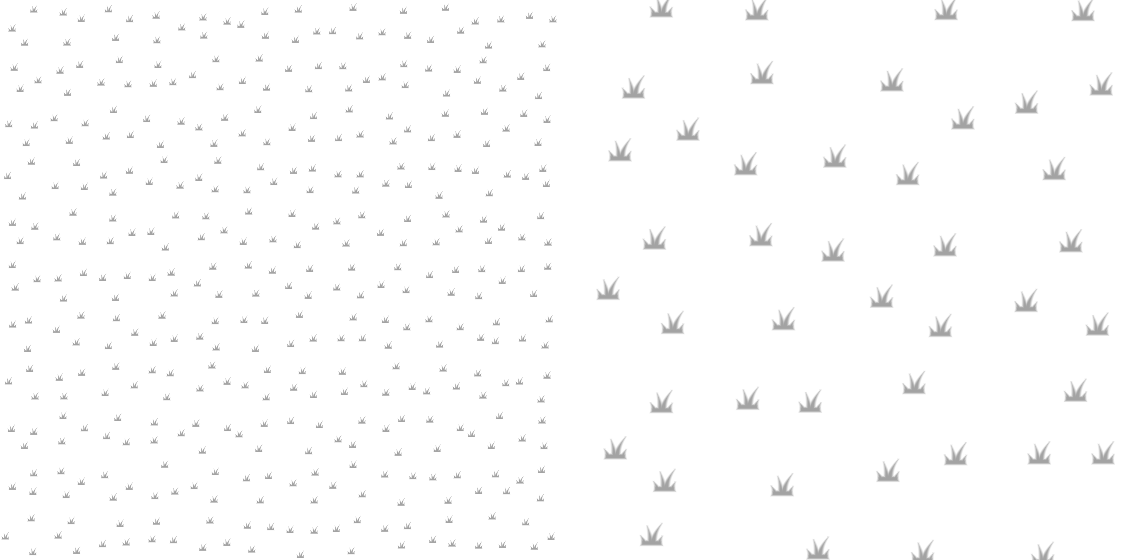
Left, the full canvas; right, a detail of the centre.
A three.js fragment shader for this pattern:

```glsl
varying vec2 vUv;

vec2 hash2(vec2 p) {
  vec3 q = fract(p.xyx * vec3(0.1031, 0.1030, 0.0973));
  q += dot(q, q.yzx + 33.33);
  return fract((q.xx + q.yz) * q.zy);
}

// Tapering blade that bends from its root towards its tip
float blade(vec2 p, float root, vec2 tip, float halfWidth) {
  float t = clamp(p.y / tip.y, 0.0, 1.0);
  float spine = mix(root, tip.x, t * t);
  float side = abs(p.x - spine) - halfWidth * (1.0 - t);
  return max(side * 0.85, p.y - tip.y);
}

// Grass tuft about one unit wide and high, standing on y = 0
float tuft(vec2 p) {
  float d = blade(p, 0.06, vec2(0.47, 1.0), 0.17);
  d = min(d, blade(p, -0.04, vec2(-0.2, 0.88), 0.15));
  d = min(d, blade(p, -0.32, vec2(-0.5, 0.44), 0.17));
  d = min(d, blade(p, 0.33, vec2(0.49, 0.42), 0.16));
  d = min(d, max(abs(p.x) - 0.46, p.y - 0.22));
  return max(d, -p.y);
}

void main() {
  vec2 grid = vec2(12.0, 11.0);
  vec2 cell = floor(vUv * grid);
  vec2 local = fract(vUv * grid) - 0.5;
  float turn = hash2(cell + 7.0).x * 6.2832;
  float size = 0.013;
  float d = 1.0;

  // Three tufts spread loosely around the middle of each cell
  for (int i = 0; i < 3; i++) {
    float k = float(i);
    vec2 rnd = hash2(cell + vec2(19.0, 43.0) * (k + 1.0));
    float angle = turn + k * 2.0944 + (rnd.x - 0.5) * 0.8;
    vec2 offset = mix(0.22, 0.4, rnd.y) * vec2(cos(angle), sin(angle));
    vec2 p = (local - offset) / grid / size + vec2(0.0, 0.5);
    d = min(d, tuft(p) * size);
  }

  float ink = 1.0 - smoothstep(-0.0009, 0.0009, d);
  gl_FragColor = vec4(mix(vec3(1.0), vec3(0.64), ink), 1.0);
}
```
